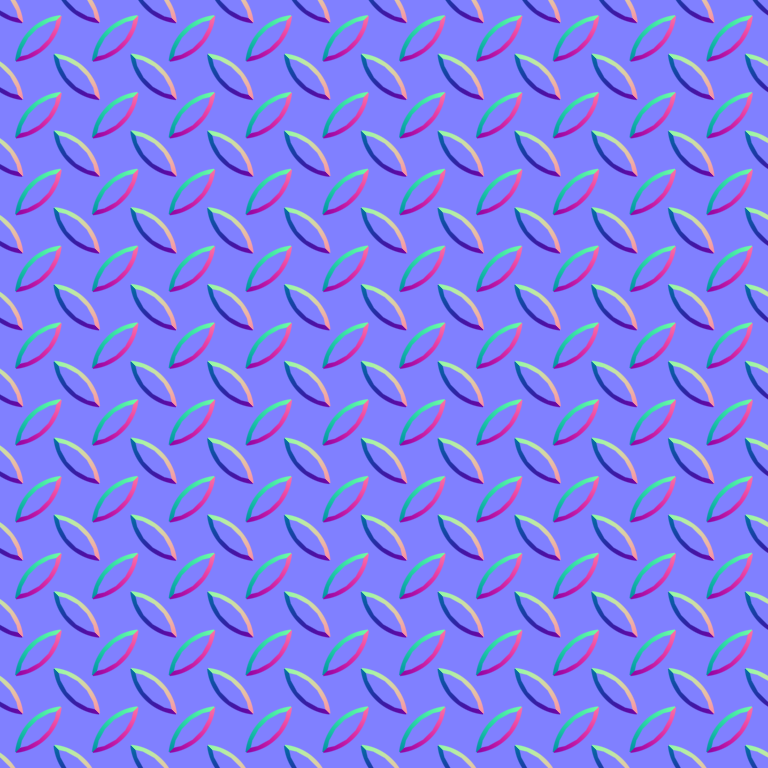
Write a three.js fragment shader that draws this texture map.

```glsl
// Tangent-space normal map of tread plate: a 10 by 10 grid of raised lenses,
// leaning right at cell centres and left at cell corners. Each lens is the
// overlap of two discs, with a bevelled rim around a flat top.
varying vec2 vUv;

const float REPEATS = 10.0;
// Lengths below are in cells.
const float HALF_LENGTH = 0.43;
const float HALF_WIDTH = 0.157;
const float TIP_CUT = 0.415;
const float BEVEL = 0.058;
const float SOFT = 0.011;
const float FACET_ANGLE = 0.28;
const vec3 FLAT_NORMAL = vec3(0.0, 0.0, 1.0);
const vec2 BEVEL_SLOPE = vec2(0.955, 0.29); // sideways, upward

// 1 inside (negative distance), 0 outside, with a soft edge.
float fill(float d) {
  return 1.0 - smoothstep(-SOFT, SOFT, d);
}

// Offset from the nearest grid point of a unit lattice.
vec2 cellOffset(vec2 p) {
  return fract(p + 0.5) - 0.5;
}

// Distance from a disc centre to a faceted arc that faces along +y.
float facetRadius(vec2 v) {
  float angle = atan(v.x, v.y);
  float middle = floor(angle / FACET_ANGLE + 0.5) * FACET_ANGLE;
  return length(v) * cos(angle - middle);
}

// Change of normal made by one lens; p is relative to its centre.
vec3 lensRelief(vec2 p, vec2 along) {
  vec2 across = vec2(-along.y, along.x);
  vec2 q = vec2(dot(p, along), dot(p, across));

  // Vectors from the centres of the two discs.
  float radius = (HALF_LENGTH * HALF_LENGTH + HALF_WIDTH * HALF_WIDTH)
               / (2.0 * HALF_WIDTH);
  float shift = radius - HALF_WIDTH;
  vec2 a = vec2(q.x, q.y + shift);
  vec2 b = vec2(q.x, q.y - shift);
  float da = length(a) - radius;
  float db = length(b) - radius;

  // Rim between the rounded outline and the faceted top.
  float outer = max(max(da, db), abs(q.x) - TIP_CUT);
  float inner = max(facetRadius(a), facetRadius(vec2(b.x, -b.y)))
              - radius + BEVEL;
  float rim = fill(outer) * (1.0 - fill(inner));

  // The rim slopes away from the nearer arc, creased at the tips.
  vec2 dir = mix(normalize(b), normalize(a), smoothstep(-SOFT, SOFT, da - db));
  vec2 slope = along * dir.x + across * dir.y;
  vec3 bevel = vec3(slope * BEVEL_SLOPE.x, BEVEL_SLOPE.y);
  return rim * (bevel - FLAT_NORMAL);
}

void main() {
  vec2 p = vUv * REPEATS;
  vec2 rising = normalize(vec2(1.0, 1.0));
  vec2 falling = normalize(vec2(1.0, -1.0));

  vec3 normal = FLAT_NORMAL
              + lensRelief(cellOffset(p - 0.5), rising)
              + lensRelief(cellOffset(p), falling);
  gl_FragColor = vec4(normal * 0.5 + 0.5, 1.0);
}
```
